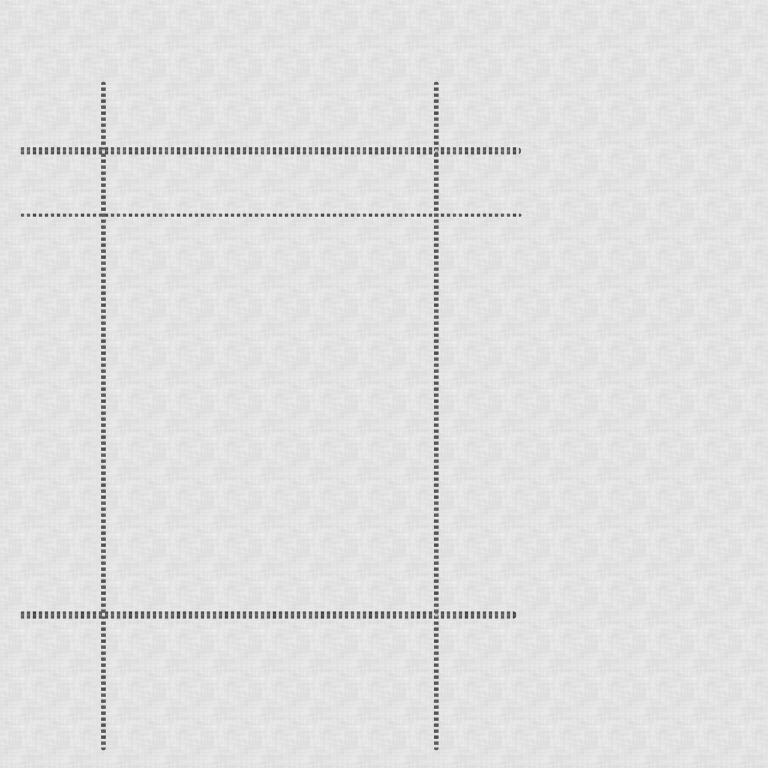
Write a Shadertoy shader that draws this texture.

```glsl
// Pale linen cloth with five dashed stitch lines crossing as an open frame.
// The weave is wrapped gradient noise repeated in square tiles; each stitch
// line is a rounded bar cut into dashes by a shared repeat.

// Lengths are in stitches: the canvas is CANVAS stitches wide.
const float CANVAS = 128.0;
const float TILE = 8.0;              // linen repeat
const float CLOTH = 0.89;
const float INK = 0.27;
const float THREAD_CONTRAST = 0.035;
const float BLOTCH_CONTRAST = 0.022;
const float DASH_HALF = 0.28;        // half length of one dash
const vec2 DASH_CENTER = vec2(0.75, 0.14);

const vec2 COLUMNS_X = vec2(17.24, 72.71);
const vec2 COLUMN_SPAN = vec2(2.95, 114.4);
const float COLUMN_HALF = 0.39;
const vec2 THICK_ROWS_Y = vec2(102.86, 25.5);
const vec2 THICK_ROWS_END = vec2(86.85, 86.1);
const float THICK_START = 3.05;
const float THICK_HALF = 0.6;
const float THIN_ROW_Y = 92.14;
const vec2 THIN_SPAN = vec2(3.4, 86.9);
const float THIN_HALF = 0.26;

float hash(vec2 cell) {
    vec3 h = fract(vec3(cell.xyx) * 0.1031);
    h += dot(h, h.yzx + 33.33);
    return fract((h.x + h.y) * h.z);
}

vec2 gradient(vec2 cell, vec2 period) {
    float angle = 6.2832 * hash(mod(cell, period) + period * 1.7);
    return vec2(cos(angle), sin(angle));
}

// Gradient noise over the unit tile, wrapping after "period" cells.
float tiledNoise(vec2 tileUv, vec2 period) {
    vec2 p = tileUv * period;
    vec2 i = floor(p), f = p - i;
    vec2 u = f * f * f * (f * (f * 6.0 - 15.0) + 10.0);
    vec2 e = vec2(0.0, 1.0);
    float a = dot(gradient(i, period), f);
    float b = dot(gradient(i + e.yx, period), f - e.yx);
    float c = dot(gradient(i + e.xy, period), f - e.xy);
    float d = dot(gradient(i + e.yy, period), f - e.yy);
    return mix(mix(a, b, u.x), mix(c, d, u.x), u.y);
}

float linen(vec2 p) {
    vec2 t = p / TILE;
    float weft = tiledNoise(t, vec2(3.0, 18.0)) + 0.5 * tiledNoise(t, vec2(6.0, 27.0));
    float warp = tiledNoise(t, vec2(18.0, 3.0)) + 0.5 * tiledNoise(t, vec2(27.0, 5.0));
    float blotch = tiledNoise(t, vec2(4.0, 3.0));
    return CLOTH + THREAD_CONTRAST * (weft + 0.8 * warp) + BLOTCH_CONTRAST * blotch;
}

// Area coverage of a signed distance, with edges one pixel wide.
float coverage(float dist, float pixel) {
    return clamp(0.5 - dist / pixel, 0.0, 1.0);
}

// Rounded bar along the first axis, spanning span.x to span.y.
float bar(vec2 p, vec2 span, float across, float halfWidth) {
    float along = clamp(p.x, span.x + halfWidth, span.y - halfWidth);
    return length(p - vec2(along, across)) - halfWidth;
}

float dashes(float along, float center, float pixel) {
    float dist = abs(fract(along - center + 0.5) - 0.5) - DASH_HALF;
    return coverage(dist, pixel);
}

// Dash darkness varies with the same repeat as the cloth.
float dashTone(float along, float center) {
    float index = mod(floor(along - center + 0.5), TILE);
    return 0.84 + 0.16 * hash(vec2(index, 5.0));
}

void mainImage(out vec4 fragColor, in vec2 fragCoord) {
    float pixel = CANVAS / iResolution.y;
    vec2 p = fragCoord * pixel;
    float cloth = linen(p);

    // Horizontal stitches: two thick rows with a faint split, one thin row.
    float rowInk = coverage(bar(p, THIN_SPAN, THIN_ROW_Y, THIN_HALF), pixel);
    float hollow = 0.0;
    for (int i = 0; i < 2; i++) {
        float y = THICK_ROWS_Y[i];
        float row = coverage(bar(p, vec2(THICK_START, THICK_ROWS_END[i]), y, THICK_HALF), pixel);
        row *= 1.0 - 0.22 * coverage(abs(p.y - y) - 0.1, pixel);
        rowInk = max(rowInk, row);
        // Small light opening where a thick row meets a column.
        for (int j = 0; j < 2; j++) {
            vec2 offset = abs(p - vec2(COLUMNS_X[j], y));
            hollow = max(hollow, coverage(max(offset.x, offset.y) - 0.24, pixel));
        }
    }
    rowInk *= dashes(p.x, DASH_CENTER.x, pixel) * dashTone(p.x, DASH_CENTER.x);

    // Vertical stitches.
    float columnInk = 0.0;
    for (int i = 0; i < 2; i++) {
        float dist = bar(p.yx, COLUMN_SPAN, COLUMNS_X[i], COLUMN_HALF);
        columnInk = max(columnInk, coverage(dist, pixel));
    }
    columnInk *= dashes(p.y, DASH_CENTER.y, pixel) * dashTone(p.y, DASH_CENTER.y);

    // Lay the thread over the cloth.
    float ink = max(rowInk, columnInk) * (1.0 - 0.75 * hollow);
    float shade = mix(cloth, INK + (cloth - CLOTH), ink);
    fragColor = vec4(vec3(shade), 1.0);
}
```
